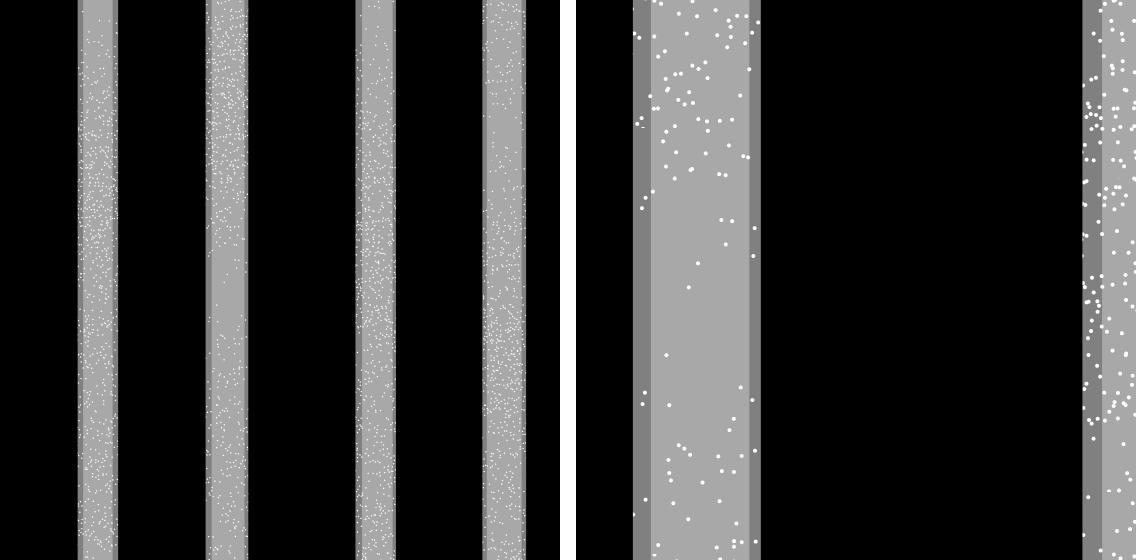
Left, the full canvas; right, a detail of the centre.
A WebGL 1 fragment shader for this pattern:

```glsl
precision highp float;

// Four upright grey bars on black, one in each quarter of the canvas, with
// slightly uneven places, widths and dark rims. Layers of jittered dots add
// white specks whose density drifts along each bar with gradient noise.

uniform vec2 u_resolution;

const float BARS = 4.0;
const float GRID = 512.0;          // design units across the canvas
const float SPECK_CELLS = 128.0;   // speck cells across the canvas
const float SPECK_RADIUS = 0.6 / GRID;

const vec3 BACKGROUND = vec3(0.0);
const vec3 RIM_GREY = vec3(0.5);
const vec3 FACE_GREY = vec3(0.66);
const vec3 SPECK_WHITE = vec3(1.0);

// Bar edges from left to right, one component per bar
const vec4 RIM_LEFT = vec4(71.0, 188.0, 325.0, 441.0) / GRID;
const vec4 FACE_LEFT = vec4(76.0, 193.5, 331.0, 445.0) / GRID;
const vec4 FACE_RIGHT = vec4(103.0, 223.5, 359.0, 477.0) / GRID;
const vec4 RIM_RIGHT = vec4(108.0, 227.0, 362.0, 481.0) / GRID;

// Heights where specks gather and where they thin out
const vec4 DENSE_HEIGHT = vec4(0.66, 0.83, 0.53, 0.36);
const vec4 SPARSE_HEIGHT = vec4(1.0, 0.46, 0.97, 0.77);

float hash(vec2 p) {
  return fract(sin(dot(p, vec2(127.1, 311.7))) * 43758.5453);
}

// 1D gradient noise, about -0.5 to 0.5; each seed gives its own curve
float gradientNoise(float x, float seed) {
  float cell = floor(x);
  float f = x - cell;
  float slopeA = hash(vec2(cell, seed)) * 2.0 - 1.0;
  float slopeB = hash(vec2(cell + 1.0, seed)) * 2.0 - 1.0;
  float fade = f * f * f * (f * (f * 6.0 - 15.0) + 10.0);
  return mix(slopeA * f, slopeB * (f - 1.0), fade);
}

float bell(float x, float width) {
  float t = x / width;
  return exp(-t * t);
}

// Component of a per-bar list
float pick(vec4 list, float index) {
  return dot(list, vec4(equal(vec4(index), vec4(0.0, 1.0, 2.0, 3.0))));
}

// Antialiased coverage of the span from left to right
float span(float x, float left, float right, float pixel) {
  float fromLeft = clamp((x - left) / pixel + 0.5, 0.0, 1.0);
  float fromRight = clamp((right - x) / pixel + 0.5, 0.0, 1.0);
  return fromLeft * fromRight;
}

// Chance of a speck in one cell of one layer
float speckChance(float y, float bar) {
  float dense = bell(y - pick(DENSE_HEIGHT, bar), 0.17);
  float sparse = bell(y - pick(SPARSE_HEIGHT, bar), 0.13);
  float drift = gradientNoise(y * 9.0, bar + 5.0);
  return 0.17 + 0.15 * dense - 0.14 * sparse + 0.16 * drift;
}

// One layer of round dots, each kept inside its own cell
float speckLayer(vec2 uv, float layer, float bar, float pixel) {
  vec2 grid = uv * SPECK_CELLS + layer * vec2(0.37, 0.61);
  vec2 cell = floor(grid);
  vec2 key = cell + layer * 171.0;
  vec2 jitter = vec2(hash(key + 13.1), hash(key + 47.7));
  vec2 center = cell + mix(vec2(0.25), vec2(0.75), jitter);
  float reach = length(grid - center) / SPECK_CELLS;
  float dot01 = clamp((SPECK_RADIUS - reach) / pixel + 0.5, 0.0, 1.0);
  return dot01 * step(hash(key), speckChance(uv.y, bar));
}

void main() {
  vec2 uv = gl_FragCoord.xy / u_resolution;
  float pixel = 1.0 / min(u_resolution.x, u_resolution.y);
  float bar = floor(uv.x * BARS);

  // Dark rims and lighter face
  float body = span(uv.x, pick(RIM_LEFT, bar), pick(RIM_RIGHT, bar), pixel);
  float face = span(uv.x, pick(FACE_LEFT, bar), pick(FACE_RIGHT, bar), pixel);
  vec3 color = mix(RIM_GREY, FACE_GREY, face);

  // White specks, overlaid in layers
  float speck = 0.0;
  for (int i = 0; i < 3; i++) {
    speck = max(speck, speckLayer(uv, float(i), bar, pixel));
  }
  color = mix(color, SPECK_WHITE, speck);

  gl_FragColor = vec4(mix(BACKGROUND, color, body), 1.0);
}
```
